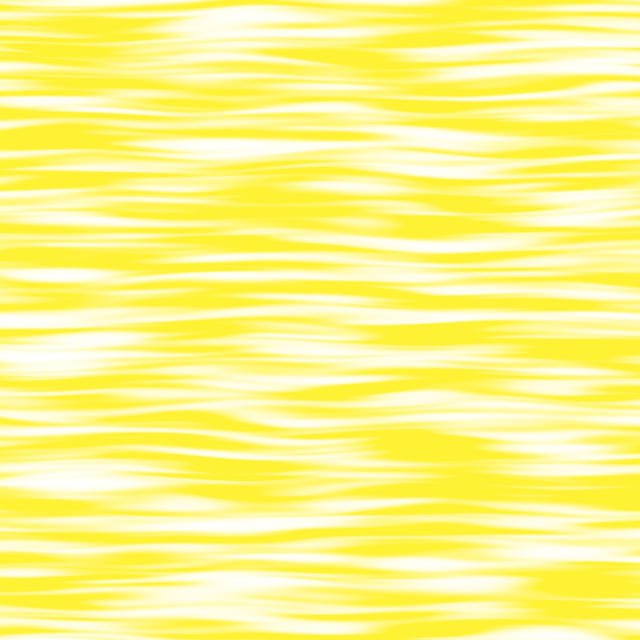
A three.js fragment shader for this texture:

```glsl
// Wavy horizontal streaks of white brushed over bright yellow.
varying vec2 vUv;

const vec3 YELLOW = vec3(1.0, 0.945, 0.2);
const vec3 WHITE = vec3(1.0, 1.0, 1.0);

const vec2 STREAK_FREQ = vec2(3.6, 50.0);  // cells across and up
const vec2 FINE_FREQ = vec2(5.5, 94.0);
const vec2 PATCH_FREQ = vec2(3.2, 9.0);
const vec2 BEND_FREQ = vec2(3.0, 7.0);
const vec2 PINCH_FREQ = vec2(4.0, 44.0);

const float BEND = 0.014;          // slow waviness of the streaks
const float PINCH = 0.009;         // sharpens some streak edges
const float FINE_SHARE = 0.75;
const float STREAK_CONTRAST = 1.5;
const float PATCH_CONTRAST = 0.75;
const float MEAN_WHITE = 0.42;
const float KNEE = 0.62;           // whiteness above this is compressed

// Unit gradient direction for a lattice point.
vec2 hashDirection(vec2 cell) {
  vec3 p = fract(cell.xyx * vec3(0.1031, 0.1030, 0.0973));
  p += dot(p, p.yzx + 33.33);
  return normalize(fract((p.xx + p.yz) * p.zy) * 2.0 - 0.999);
}

// Gradient noise, centred on zero.
float gradientNoise(vec2 p) {
  vec2 i = floor(p);
  vec2 f = fract(p);
  vec2 w = f * f * f * (f * (f * 6.0 - 15.0) + 10.0);
  vec2 e = vec2(1.0, 0.0);
  float a = dot(hashDirection(i), f);
  float b = dot(hashDirection(i + e.xy), f - e.xy);
  float c = dot(hashDirection(i + e.yx), f - e.yx);
  float d = dot(hashDirection(i + e.xx), f - e.xx);
  return mix(mix(a, b, w.x), mix(c, d, w.x), w.y);
}

// Clips the low end to plain yellow and eases the high end into white.
float toneCurve(float x) {
  float room = 1.0 - KNEE;
  float shoulder = room * (1.0 - exp(-max(x - KNEE, 0.0) / room));
  return clamp(min(x, KNEE) + shoulder, 0.0, 1.0);
}

void main() {
  // Bend the rows, then pinch them so one flank turns steeper.
  vec2 p = vUv;
  p.y += BEND * gradientNoise(vUv * BEND_FREQ + 71.3);
  p.y += PINCH * gradientNoise(p * PINCH_FREQ + 17.7);

  // Long streaks with finer strands, over broad pale and plain patches.
  float streaks = gradientNoise(p * STREAK_FREQ + 5.2)
    + FINE_SHARE * gradientNoise(p * FINE_FREQ + 143.6);
  float patches = gradientNoise(p * PATCH_FREQ + 39.4);

  float whiteness = toneCurve(MEAN_WHITE
    + STREAK_CONTRAST * streaks + PATCH_CONTRAST * patches);
  gl_FragColor = vec4(mix(YELLOW, WHITE, whiteness), 1.0);
}
```
